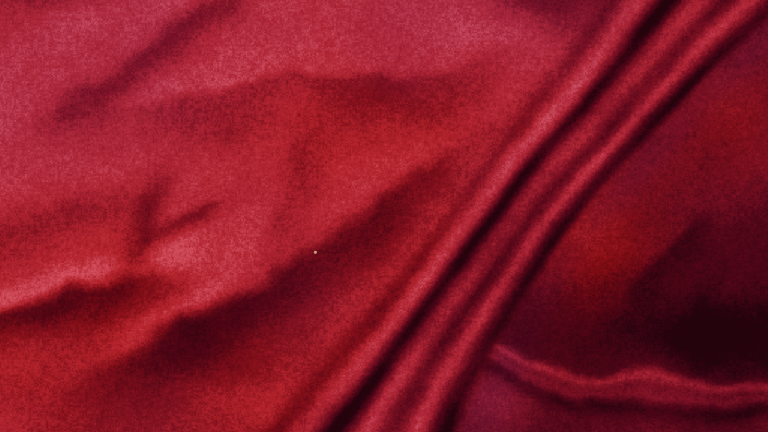
This texture is drawn by a WebGL 1 fragment shader. Its source:

```glsl
precision highp float;
// Crumpled crimson satin with soft shadows, long diagonal folds and a fine weave.
uniform vec2 u_resolution;

float hash(vec2 p) {
  p = fract(p * vec2(0.1031, 0.1137));
  p += dot(p, p.yx + 33.33);
  return fract((p.x + p.y) * p.x * 17.0);
}

float noise(vec2 p) {
  vec2 i = floor(p), f = fract(p);
  f *= f * (3.0 - 2.0 * f);
  return mix(mix(hash(i), hash(i + vec2(1, 0)), f.x),
             mix(hash(i + vec2(0, 1)), hash(i + 1.0), f.x), f.y);
}

float fbm(vec2 p) {
  float sum = 0.0, amp = 0.5;
  for (int i = 0; i < 4; i++) {
    sum += amp * noise(p);
    p = mat2(1.6, 1.2, -1.2, 1.6) * p + 7.3;
    amp *= 0.5;
  }
  return sum;
}

float bump(float x, float center, float width) {
  x = (x - center) / width;
  return exp(-x * x);
}

float glow(vec2 p, vec2 center, vec2 size) {
  p = (p - center) / size;
  return exp(-dot(p, p));
}

// Soft stroke from a to b with separate falloffs above and below it.
float crease(vec2 p, vec2 a, vec2 b, float above, float below) {
  vec2 d = b - a, q = p - a;
  float along = dot(q, d) / dot(d, d);
  float across = (d.x * q.y - d.y * q.x) / length(d);
  float ends = smoothstep(-0.15, 0.3, along) * (1.0 - smoothstep(0.7, 1.15, along));
  return ends * bump(across, 0.0, across > 0.0 ? above : below);
}

// Loose cloth on the left.
float looseCloth(vec2 p) {
  float v = 0.86 - 0.20 * (1.0 - smoothstep(0.0, 0.5, p.y));
  v -= 0.36 * crease(p, vec2(0.10, 0.70), vec2(0.59, 1.04), 0.03, 0.05);
  v -= 0.26 * crease(p, vec2(0.16, 0.73), vec2(1.18, 0.86), 0.018, 0.11);
  v -= 0.50 * crease(p, vec2(0.20, 0.09), vec2(1.14, 0.67), 0.032, 0.11);
  v -= 0.48 * crease(p, vec2(-0.2, 0.24), vec2(0.42, 0.35), 0.025, 0.08);
  v -= 0.38 * crease(p, vec2(0.28, 0.34), vec2(0.39, 0.60), 0.04, 0.03);
  v -= 0.36 * crease(p, vec2(0.33, 0.44), vec2(0.54, 0.52), 0.02, 0.025);
  v -= 0.25 * crease(p, vec2(-0.2, 0.38), vec2(0.36, 0.56), 0.05, 0.06);
  v -= 0.20 * crease(p, vec2(0.60, 0.40), vec2(0.74, 0.68), 0.03, 0.06);
  v += 0.20 * crease(p, vec2(0.26, 0.16), vec2(0.51, 0.36), 0.03, 0.025);
  v += 0.20 * crease(p, vec2(-0.1, 0.29), vec2(0.34, 0.40), 0.03, 0.02);
  v += 0.14 * glow(p, vec2(0.40, 0.42), vec2(0.05, 0.04));
  v -= 0.18 * glow(p, vec2(1.02, 0.74), vec2(0.18, 0.08));
  v -= 0.12 * glow(p, vec2(0.58, 0.18), vec2(0.16, 0.10));
  v += 0.16 * glow(p, vec2(0.70, 0.05), vec2(0.09, 0.06));
  v -= 0.45 * glow(p, vec2(1.28, 1.0), vec2(0.14, 0.07));
  return v - 0.45 * glow(p, vec2(0.08, 1.03), vec2(0.17, 0.06));
}

// Tight ridges across the diagonal; s is 0 and 1 in the two deep creases.
float ridges(float s, float y) {
  float wave = fbm(vec2(s * 3.0, y * 5.0)) - 0.47;
  float low = 1.0 - smoothstep(0.1, 0.5, y);
  return 0.53 + 0.26 * bump(s, -0.22, 0.13) - 0.22 * bump(s, -0.48, 0.12)
       - 0.48 * bump(s, 0.03, 0.12) + (0.08 + 0.16 * low) * bump(s, 0.28, 0.11)
       - 0.20 * bump(s, 0.5, 0.12) + 0.28 * bump(s, 0.71, 0.10)
       - 0.44 * bump(s, 0.98, 0.15) + 0.4 * wave;
}

// Shaded cloth on the right with a curved lower fold.
float shadedCloth(vec2 p) {
  float h = p.y - 0.1 - 0.11 * exp((1.14 - p.x) / 0.17);
  float v = 0.34 + 0.25 * glow(p, vec2(1.36, 0.42), vec2(0.14, 0.18));
  v += 0.18 * glow(p, vec2(1.64, 0.74), vec2(0.18, 0.14));
  v -= 0.34 * glow(p, vec2(1.68, 0.23), vec2(0.40, 0.12));
  v -= 0.20 * crease(p, vec2(1.45, 0.30), vec2(1.64, 0.51), 0.015, 0.05);
  v += 0.36 * bump(h, 0.0, 0.016) + 0.18 * bump(h, -0.035, 0.015);
  v -= 0.18 * bump(h, -0.065, 0.022);
  return v + 0.2 * glow(p, vec2(1.13, 0.06), vec2(0.09, 0.08));
}

vec3 satin(float v) {
  vec3 c = mix(vec3(0.14, 0.01, 0.05), vec3(0.30, 0.02, 0.085), smoothstep(0.0, 0.27, v));
  c = mix(c, vec3(0.48, 0.06, 0.125), smoothstep(0.22, 0.52, v));
  c = mix(c, vec3(0.68, 0.14, 0.20), smoothstep(0.46, 0.80, v));
  return mix(c, vec3(0.80, 0.31, 0.39), smoothstep(0.74, 1.12, v));
}

void main() {
  vec2 uv = gl_FragCoord.xy / u_resolution.y;
  vec2 p = uv + 0.09 * (vec2(fbm(uv * 6.0), fbm(uv * 6.0 + 19.0)) - 0.47);

  // Fold coordinate between the two curved creases.
  vec2 q = mix(uv, p, 0.2);
  float first = 0.764 + 0.72 * q.y + 0.06 * q.y * q.y;
  float second = 1.04 + 0.4 * q.y + 0.38 * q.y * q.y;
  float s = (q.x - first) / (second - first);
  float right = smoothstep(0.95, 1.15, s);

  float light = mix(looseCloth(p), ridges(s, uv.y), smoothstep(-0.85, -0.3, s));
  light = mix(light, shadedCloth(p), right);
  light += 0.26 * (fbm(mat2(0.8, -0.6, 0.6, 0.8) * uv * vec2(7.0, 9.0) + 3.0) - 0.47);

  // Fine threads and grain, strongest on lit cloth.
  float grain = hash(floor(uv * 288.0)) - 0.5;
  grain += 0.9 * (noise(uv * vec2(110.0, 200.0) + 40.0) - 0.5);
  grain += 0.7 * (noise(uv * vec2(200.0, 90.0) + 80.0) - 0.5);
  light += (0.05 + 0.10 * clamp(light, 0.0, 1.0)) * grain;

  // Warm scarlet low and in the glows, cool pink above and purple by the crease.
  float warm = mix(0.5, -0.25, smoothstep(0.1, 0.95, uv.y)) + 1.2 * (fbm(uv * 3.0 + 11.0) - 0.47);
  warm += 0.5 * glow(p, vec2(0.9, 0.72), vec2(0.25, 0.12));
  warm = mix(warm, -0.1, smoothstep(-0.5, 0.0, s) * (1.0 - right));
  float scarlet = glow(p, vec2(1.36, 0.42), vec2(0.17, 0.2)) + 0.6 * glow(p, vec2(1.64, 0.74), vec2(0.18, 0.14));
  warm = mix(warm, 1.3 * scarlet - 0.7 * bump(s, 1.25, 0.3) - 0.2, right);
  vec3 color = satin(light) + warm * vec3(0.035, -0.012, -0.055) * smoothstep(0.0, 0.55, light);

  // One pale fleck of lint.
  float fleck = 1.0 - smoothstep(0.002, 0.005, length(uv - vec2(0.73, 0.416)));
  gl_FragColor = vec4(mix(color, vec3(0.8, 0.62, 0.5), fleck), 1.0);
}
```
